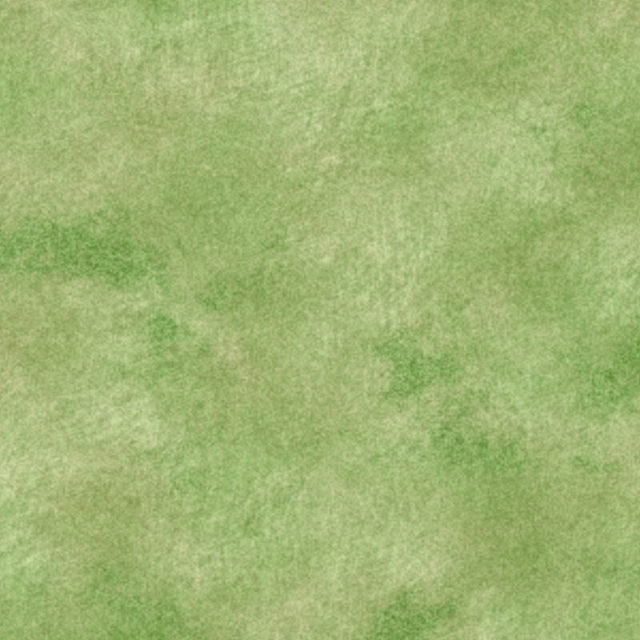
This texture is drawn by a WebGL 1 fragment shader. Its source:

```glsl
precision highp float;
// Short, slightly worn meadow turf seen from above.
// Layered noise sets soft tonal patches, lush green and dry straw areas;
// stretched noise at several angles adds blades and pale wispy strokes.
uniform vec2 u_resolution;

float hash(vec2 p) {
  vec3 q = fract(p.xyx * vec3(0.1031, 0.1030, 0.0973));
  q += dot(q, q.yzx + 33.33);
  return fract((q.x + q.y) * q.z);
}

float noise(vec2 p) {
  vec2 cell = floor(p);
  vec2 f = fract(p);
  f = f * f * (3.0 - 2.0 * f);
  float low = mix(hash(cell), hash(cell + vec2(1.0, 0.0)), f.x);
  float high = mix(hash(cell + vec2(0.0, 1.0)), hash(cell + 1.0), f.x);
  return mix(low, high, f.y);
}

vec2 rotate(vec2 p, float angle) {
  float c = cos(angle);
  float s = sin(angle);
  return vec2(c * p.x + s * p.y, c * p.y - s * p.x);
}

// Fractal noise centred on zero, scaled to about unit deviation.
float patches(vec2 p) {
  float sum = 0.0;
  float weight = 0.5;
  for (int i = 0; i < 6; i++) {
    sum += weight * (noise(p) - 0.5);
    p = rotate(p, 0.65) * 2.03 + 17.3;
    weight *= 0.64;
  }
  return sum * 7.2;
}

// Noise stretched along a direction, in the range -0.5 to 0.5.
float strokes(vec2 p, float angle, vec2 density) {
  return noise(rotate(p, angle) * density + 61.0) - 0.5;
}

void main() {
  vec2 uv = gl_FragCoord.xy / min(u_resolution.x, u_resolution.y);
  vec2 warp = vec2(noise(uv * 9.0 + 5.0), noise(uv * 9.0 + 45.0)) - 0.5;
  vec2 p = uv + 0.035 * warp;

  // Broad patches, a little wider than tall.
  float tone = patches(p * vec2(5.0, 6.6) + 11.0);
  float hue = patches(p * vec2(6.0, 7.0) + 73.0);
  float lush = patches(p * vec2(4.6, 6.4) + 137.0);

  vec3 color = vec3(0.628, 0.709, 0.446);
  color += tone * vec3(0.033, 0.025, 0.038);
  color += hue * vec3(0.013, 0.000, 0.008);

  // Lush green clumps, broken up by finer mottling.
  float mottle = noise(uv * 75.0 + 9.0) - 0.5;
  float clump = smoothstep(0.6, 2.5, lush - 0.35 * tone + 0.8 * mottle);
  color = mix(color, vec3(0.44, 0.62, 0.29), 0.62 * clump);

  // Pale straw wisps, mostly on the lighter ground.
  float wisps = 0.0;
  for (int i = 0; i < 4; i++) {
    float k = float(i);
    float area = smoothstep(0.40, 0.75, noise(uv * 9.0 + k * 31.0));
    vec2 bent = uv + 0.012 * warp + k * 3.7;
    wisps += area * strokes(bent, 0.3 + k * 0.45, vec2(24.0, 190.0));
  }
  float dry = smoothstep(-0.6, 1.6, tone);
  color += wisps * mix(0.025, 0.075, dry) * vec3(1.0, 0.85, 1.0);

  // Short blades and fine grain, stronger inside the lush clumps.
  float blades = 0.0;
  for (int i = 0; i < 3; i++) {
    float k = float(i);
    blades += strokes(uv + k * 5.3, 0.4 + k * 1.05, vec2(100.0, 270.0));
  }
  float grain = noise(uv * 300.0 + 19.0) - 0.5;
  float detail = (blades * 0.055 + grain * 0.085) * (1.0 + 0.5 * clump);
  color += detail * vec3(1.0, 0.90, 1.0);

  // Slight colour variation between neighbouring blades.
  float tint = noise(uv * 190.0 + 211.0) - 0.5;
  color += tint * vec3(0.034, -0.012, 0.024);

  gl_FragColor = vec4(clamp(color, 0.0, 1.0), 1.0);
}
```
